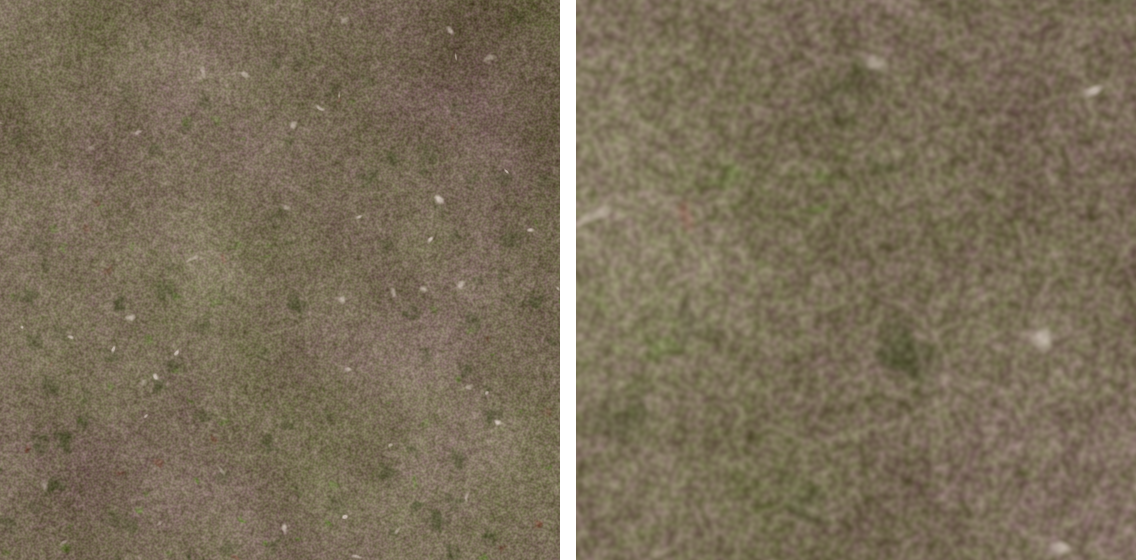
Left: the whole. Right: its middle third, enlarged.
Write a WebGL 1 fragment shader that draws this texture.

```glsl
precision highp float;

uniform vec2 u_resolution;

// Colours
const vec3 SOIL = vec3(0.478, 0.429, 0.349);
const vec3 MAUVE_SHIFT = vec3(0.085, -0.035, 0.140);
const vec3 TUFT = vec3(0.28, 0.30, 0.17);
const vec3 LEAF = vec3(0.36, 0.47, 0.18);
const vec3 RUST = vec3(0.46, 0.25, 0.19);
const vec3 STONE = vec3(0.79, 0.74, 0.70);

// Ground
const float PATCH_SCALE = 3.2;
const float PATCH_LIGHT = 0.075;
const float PATCH_HUE = 0.26;
const float GRAIN_SCALE = 62.0;
const float GRAIN_LIGHT = 0.120;
const float GRAIN_HUE = 0.32;
const float CORNER_SHADE = 0.075;

// Scattered parts: cells across, radius in canvas units, chance at bottom and top
const float TUFT_CELLS = 14.0;
const float TUFT_RADIUS = 0.025;
const vec2 TUFT_CHANCE = vec2(0.55, 0.26);
const float LEAF_CELLS = 18.0;
const float LEAF_RADIUS = 0.0125;
const vec2 LEAF_CHANCE = vec2(0.26, 0.01);
const float RUST_CELLS = 15.0;
const float RUST_RADIUS = 0.0125;
const vec2 RUST_CHANCE = vec2(0.16, 0.0);
const float STONE_CELLS = 15.0;
const float STONE_RADIUS = 0.0095;
const vec2 STONE_CHANCE = vec2(0.26, 0.13);

// Turn between octaves, hides the noise lattice
const mat2 TURN = mat2(0.8, 0.6, -0.6, 0.8);

vec2 hash2(vec2 p) {
  vec3 q = fract(vec3(p.xyx) * vec3(0.1031, 0.1030, 0.0973));
  q += dot(q, q.yzx + 33.33);
  return fract((q.xx + q.yz) * q.zy);
}

float gradientDot(vec2 cell, vec2 offset) {
  float angle = 6.2832 * hash2(cell).x;
  return dot(vec2(cos(angle), sin(angle)), offset);
}

float gradientNoise(vec2 p) {
  vec2 i = floor(p);
  vec2 f = p - i;
  vec2 u = f * f * f * (f * (f * 6.0 - 15.0) + 10.0);
  vec2 x = vec2(1.0, 0.0);
  float low = mix(gradientDot(i, f), gradientDot(i + x, f - x), u.x);
  float high = mix(gradientDot(i + x.yx, f - x.yx), gradientDot(i + x.xx, f - x.xx), u.x);
  return mix(low, high, u.y);
}

float patches(vec2 p) {
  float sum = 0.0;
  float weight = 1.0;
  for (int octave = 0; octave < 5; octave++) {
    sum += weight * gradientNoise(p);
    p = 1.9 * TURN * p + 17.3;
    weight *= 0.72;
  }
  return sum;
}

float grain(vec2 p) {
  float sum = 0.0;
  float weight = 0.55;
  p = TURN * p;
  for (int octave = 0; octave < 3; octave++) {
    sum += weight * gradientNoise(p);
    p = 1.87 * TURN * p + 41.7;
    weight *= 1.3;
  }
  return sum;
}

// Coverage of randomly turned, stretched blobs; softness is the faded part of the radius
float scatter(vec2 p, float cells, float radius, vec2 chance, float stretch, float softness, float seed) {
  vec2 home = floor(p * cells);
  float cover = 0.0;
  for (int y = -1; y <= 1; y++) {
    for (int x = -1; x <= 1; x++) {
      vec2 cell = home + vec2(float(x), float(y));
      vec2 centre = (cell + hash2(cell + seed)) / cells;
      vec2 traits = hash2(cell + seed + 57.0);
      vec2 shape = hash2(cell + seed + 113.0);
      float cluster = 1.0 + 1.6 * gradientNoise(centre * 4.0 + seed);
      float present = step(traits.x, cluster * mix(chance.x, chance.y, clamp(centre.y, 0.0, 1.0)));
      float angle = 6.2832 * traits.y;
      float c = cos(angle);
      float s = sin(angle);
      float ratio = mix(1.0, stretch, shape.x * shape.x);
      vec2 d = mat2(c, -s, s, c) * (p - centre) * vec2(1.0 / sqrt(ratio), sqrt(ratio));
      float size = radius * mix(0.5, 1.1, shape.y);
      float blob = 1.0 - smoothstep(1.0 - softness, 1.0, length(d) / size);
      cover = max(cover, present * blob * mix(0.5, 1.0, traits.x / chance.x));
    }
  }
  return min(cover, 1.0);
}

void main() {
  vec2 p = gl_FragCoord.xy / min(u_resolution.x, u_resolution.y);

  // Dry ground: broad patches, then fine grain
  float fineLight = grain(p * GRAIN_SCALE);
  float fineHue = grain(p * GRAIN_SCALE * 0.9 + 203.0);
  float light = PATCH_LIGHT * patches(p * PATCH_SCALE + 5.0) + GRAIN_LIGHT * fineLight;
  float hue = PATCH_HUE * patches(p * PATCH_SCALE + 61.0) + GRAIN_HUE * fineHue;
  float corner = 1.0 - smoothstep(0.0, 0.6, length(p - vec2(0.97, 0.93)));
  vec3 color = SOIL + light + hue * MAUVE_SHIFT - CORNER_SHADE * corner;

  // Ragged outlines for everything lying on the ground
  vec2 ragged = vec2(gradientNoise(p * 65.0 + 9.0), gradientNoise(p * 65.0 + 87.0));
  float tuft = scatter(p + 0.018 * ragged, TUFT_CELLS, TUFT_RADIUS, TUFT_CHANCE, 2.0, 1.0, 11.0);
  float leaf = scatter(p + 0.011 * ragged, LEAF_CELLS, LEAF_RADIUS, LEAF_CHANCE, 2.0, 1.0, 29.0);
  float rust = scatter(p + 0.010 * ragged, RUST_CELLS, RUST_RADIUS, RUST_CHANCE, 2.0, 1.0, 43.0);
  float stone = scatter(p + 0.004 * ragged, STONE_CELLS, STONE_RADIUS, STONE_CHANCE, 3.5, 0.85, 71.0);

  color = mix(color, TUFT + 0.7 * light, 0.7 * tuft);
  color = mix(color, RUST + light, 0.65 * rust);
  color = mix(color, LEAF + light, 0.75 * leaf);
  color = mix(color, STONE + 0.5 * light, 0.95 * stone);

  gl_FragColor = vec4(clamp(color, 0.0, 1.0), 1.0);
}
```
